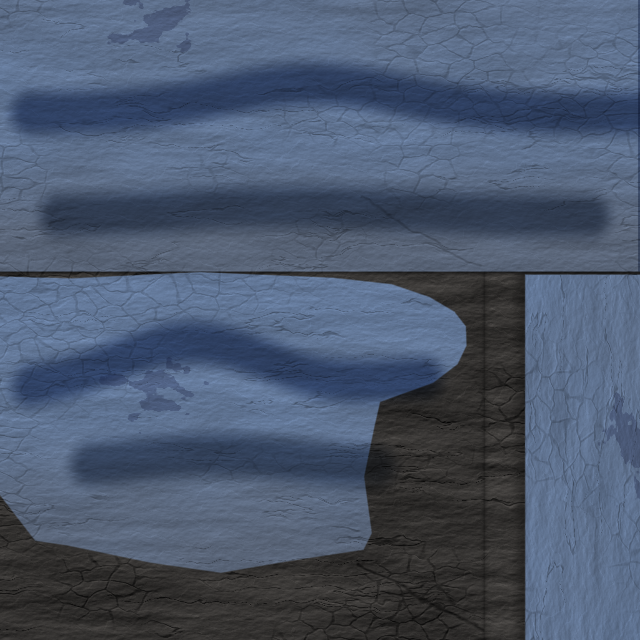
A Shadertoy shader for this texture:

```glsl
// Weathered timber boards under flaking blue paint, with four soft dark brush strokes.
const vec3 PAINT_BLUE = vec3(0.382, 0.464, 0.590);
const vec3 PAINT_GREY = vec3(0.345, 0.390, 0.465);
const vec3 BARE_WOOD = vec3(0.200, 0.193, 0.187);
const vec3 BLUE_STROKE = vec3(0.46, 0.53, 0.65);
const vec3 GREY_STROKE = vec3(0.50, 0.55, 0.62);
const float BOARD_BOTTOM = 0.5755;   // lower edge of the top board
const float PANEL_TOP = 0.571;
const float PANEL_LEFT = 0.8205;
const float POST_LEFT = 0.757;
const float TILE_HEIGHT = 0.572;     // vertical repeat of the large flaws
const float PAINT_RELIEF = 0.62;
const float WOOD_RELIEF = 1.6;
const vec2 LIGHT_STEP = vec2(-0.0012, 0.0022);

// Outline of the remaining paint, clockwise from the upper left
const int OUTLINE_COUNT = 22;
const vec2 OUTLINE[OUTLINE_COUNT] = vec2[OUTLINE_COUNT](
    vec2(-.03, .569), vec2(.111, .565), vec2(.312, .575), vec2(.521, .566),
    vec2(.612, .556), vec2(.671, .536), vec2(.710, .513), vec2(.728, .490),
    vec2(.729, .460), vec2(.715, .431), vec2(.677, .402), vec2(.594, .372),
    vec2(.585, .333), vec2(.569, .255), vec2(.581, .167), vec2(.568, .141),
    vec2(.456, .124), vec2(.345, .105), vec2(.234, .121), vec2(.104, .148),
    vec2(.055, .155), vec2(-.026, .260));

float hash(vec2 p) {
    vec3 q = fract(p.xyx * 0.1031);
    q += dot(q, q.yzx + 33.33);
    return fract((q.x + q.y) * q.z);
}
float noise(vec2 p) {
    vec2 i = floor(p), f = fract(p);
    f = f * f * (3.0 - 2.0 * f);
    return mix(mix(hash(i), hash(i + vec2(1, 0)), f.x),
               mix(hash(i + vec2(0, 1)), hash(i + vec2(1, 1)), f.x), f.y);
}
float fbm(vec2 p) {
    float sum = 0.0, amp = 0.53;
    for (int i = 0; i < 4; i++, amp *= 0.5) {
        sum += amp * noise(p);
        p = p * 2.03 + 19.7;
    }
    return sum;
}
// Gap between the two nearest cell centres, zero on cell borders
float cellBorder(vec2 p) {
    vec2 cell = floor(p), near = vec2(9.0);
    for (int k = 0; k < 9; k++) {
        vec2 c = cell + vec2(k % 3 - 1, k / 3 - 1);
        float d = length(c + vec2(hash(c), hash(c + 57.0)) - p);
        near = d < near.x ? vec2(d, near.x) : vec2(near.x, min(near.y, d));
    }
    return near.y - near.x;
}
float segmentDistance(vec2 p, vec2 a, vec2 b) {
    vec2 d = b - a;
    return length(p - a - d * clamp(dot(p - a, d) / dot(d, d), 0.0, 1.0));
}
float outlineDistance(vec2 p) {
    float d = 1e3, side = 1.0;
    for (int i = 0; i < OUTLINE_COUNT; i++) {
        vec2 a = OUTLINE[i], b = OUTLINE[(i + 1) % OUTLINE_COUNT];
        d = min(d, segmentDistance(p, a, b));
        if ((a.y > p.y) != (b.y > p.y) &&
            p.x < a.x + (b.x - a.x) * (p.y - a.y) / (b.y - a.y)) side = -side;
    }
    return d * side;
}
// Wood surface: x is height, y is crack darkness; grain runs along p.x
vec2 surface(vec2 p) {
    vec2 warp = vec2(fbm(p * 17.0), fbm(p * 23.0 + 41.0)) - 0.5;
    vec2 w = p + 0.025 * warp;
    float along = 1.0 - smoothstep(0.0, 0.022, abs(fbm(w * vec2(5, 44)) - 0.5));
    along *= smoothstep(0.40, 0.65, noise(p * vec2(9, 24) + 5.0));
    float blocks = 1.0 - smoothstep(0.02, 0.13, cellBorder(w * vec2(24, 44)));
    blocks *= smoothstep(0.45, 0.75, noise(p * vec2(6, 11) + 23.0));
    vec2 t = vec2(w.x, w.y - TILE_HEIGHT * step(BOARD_BOTTOM, p.y));
    float split = 1.0 - smoothstep(0.0, 0.004, segmentDistance(t, vec2(.565, .118), vec2(.75, .015)));
    float crack = max(max(along, blocks * 0.75), split);
    float ledge = fract(p.y * 42.0 + 2.6 * warp.x + 0.8 * warp.y);
    float height = 0.40 * fbm(w * vec2(13, 95)) + 0.40 * fbm(p * vec2(95, 190));
    return vec2(height + 0.07 * ledge - 0.11 * crack, crack);
}
// Dark flake scar centred on the origin
float scar(vec2 p, float flakes) {
    return smoothstep(0.50, 0.55, flakes + 0.20 - 0.24 * length(p / vec2(0.050, 0.030)));
}
// Soft stroke along a level line that swells into one hump
float stroke(vec2 p, vec2 span, float level, float rise, float peak, float spread) {
    float x = (p.x - peak) / spread;
    float beyond = max(max(span.x - p.x, p.x - span.y), 0.0);
    return 1.0 - smoothstep(0.014, 0.050, length(vec2(beyond, p.y - level - rise * exp(-x * x))));
}

void mainImage(out vec4 fragColor, in vec2 fragCoord) {
    vec2 uv = fragCoord / iResolution.xy;
    float px = 1.0 / iResolution.y, below = BOARD_BOTTOM - uv.y;
    // Region masks
    float board = smoothstep(-px, px, -below);
    float panel = smoothstep(-px, px, min(uv.x - PANEL_LEFT, PANEL_TOP - uv.y));
    float paint = max(max(board, panel), 1.0 - smoothstep(-px, px, outlineDistance(uv)));
    // Relief, with the grain turned upright on the right panel
    vec2 p = uv.x > PANEL_LEFT && uv.y < PANEL_TOP ? uv.yx + vec2(3.0, 1.0) : uv;
    vec2 relief = surface(p);
    float slope = relief.x - surface(p + LIGHT_STEP).x, grain = fbm(p * vec2(9, 60) + 7.0) - 0.5;
    // Bare wood with its post
    vec3 wood = BARE_WOOD * (1.0 + 0.8 * grain + WOOD_RELIEF * slope - 0.38 * relief.y);
    wood *= 1.0 + 0.08 * step(POST_LEFT, uv.x) - 0.35 * exp(-abs(uv.x - POST_LEFT) / 0.003);
    wood *= 1.0 - 0.3 * smoothstep(0.795, PANEL_LEFT, uv.x);
    // Paint fades from blue to grey toward each lower edge
    float fade = 1.0 - mix(smoothstep(0.08, 0.42, uv.y), smoothstep(0.57, 0.80, uv.y), board);
    fade = mix(fade, 0.2, panel) + 0.5 * (fbm(uv * vec2(5, 9)) - 0.5);
    fade += board * (0.12 + 0.25 * smoothstep(0.86, 1.0, uv.y));
    vec3 coat = mix(PAINT_BLUE, PAINT_GREY, clamp(fade, 0.0, 1.0));
    coat *= 1.0 + 0.24 * grain + PAINT_RELIEF * slope - 0.15 * relief.y;
    float flakes = fbm(p * vec2(34, 52) + 3.0);
    float scars = max(scar(uv - vec2(.240, .960), flakes), scar(uv - vec2(.240, .960 - TILE_HEIGHT), flakes));
    coat *= 1.0 - vec3(.21, .21, .16) * max(scars, scar(uv.yx - vec2(.297, .990), flakes));
    vec3 color = mix(wood, coat, paint);
    // Brush strokes
    vec2 lifted = uv - vec2(0, .018 * smoothstep(.46, .68, uv.x));
    float blue = max(stroke(uv, vec2(.05, 1.2), .823, .046, .49, .20) * board,
                     stroke(lifted, vec2(.052, .66), .390, .075, .30, .17));
    float grey = max(stroke(uv, vec2(.095, .92), .661, .016, .45, .25) * board,
                     stroke(uv, vec2(.143, .585), .270, .020, .33, .16));
    color *= mix(vec3(1), BLUE_STROKE, 0.95 * blue) * mix(vec3(1), GREY_STROKE, 0.92 * grey);
    // Joint shadow and board rims
    color *= 1.0 - 0.6 * (1.0 - paint) * exp(-max(below, 0.0) / 0.003);
    color *= 1.0 + 0.12 * board * exp(min(below, 0.0) / 0.0015);
    color *= mix(vec3(1), BLUE_STROKE, 0.7 * board * smoothstep(0.996, 0.998, uv.x));
    fragColor = vec4(clamp(color, 0.0, 1.0), 1.0);
}
```
